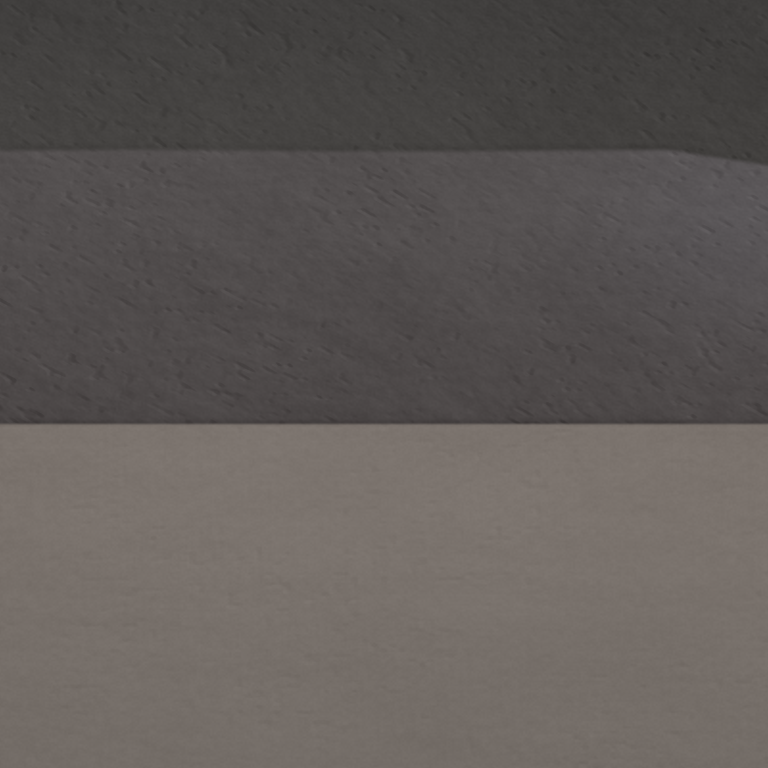
Write a Shadertoy shader that draws this texture.

```glsl
float hash(vec2 p) {
    return fract(sin(dot(p, vec2(127.1, 311.7))) * 43758.5453);
}

float valueNoise(vec2 p) {
    vec2 cell = floor(p);
    vec2 f = fract(p);
    f = f * f * (3.0 - 2.0 * f);
    float low = mix(hash(cell), hash(cell + vec2(1.0, 0.0)), f.x);
    float high = mix(hash(cell + vec2(0.0, 1.0)), hash(cell + vec2(1.0)), f.x);
    return mix(low, high, f.y);
}

// Layered noise centred on zero
float fbm(vec2 p, int octaves) {
    float sum = 0.0;
    float weight = 0.5;
    for (int i = 0; i < octaves; i++) {
        sum += weight * (valueNoise(p) - 0.5);
        p = mat2(1.6, 1.2, -1.2, 1.6) * p + 17.3;
        weight *= 0.55;
    }
    return sum;
}

vec2 rotate(vec2 p, float angle) {
    float c = cos(angle);
    float s = sin(angle);
    return vec2(c * p.x + s * p.y, c * p.y - s * p.x);
}

// Noise stretched along a direction
float streaks(vec2 p, float angle, vec2 frequency) {
    return fbm(rotate(p, angle) * frequency, 2);
}

// Sparse short marks, gathered in patches: dark pits and paler ridges
float scratches(vec2 p, float angle, vec2 frequency) {
    vec2 q = rotate(p, angle) * frequency;
    float patches = smoothstep(0.25, 0.75, valueNoise(p * 13.0 + 3.7));
    float pits = smoothstep(0.68, 0.95, valueNoise(q));
    float ridges = smoothstep(0.72, 0.95, valueNoise(q + vec2(0.3, 0.7)));
    return (0.35 + 0.65 * patches) * (0.6 * ridges - pits);
}

float glow(vec2 p, vec2 center, vec2 radius) {
    vec2 d = (p - center) / radius;
    return exp(-dot(d, d));
}

float line(float distanceToLine, float width) {
    float d = distanceToLine / width;
    return exp(-d * d);
}

// Lower border of the dark band, bending down at the right
float upperEdge(float x) {
    float bend = smoothstep(0.84, 0.92, x) * max(x - 0.865, 0.0);
    return 0.804 + 0.001 * sin(x * 9.0) - 0.145 * bend;
}

vec3 floorColor(vec2 p) {
    vec3 color = mix(vec3(0.455, 0.428, 0.406), vec3(0.480, 0.449, 0.426),
                     smoothstep(0.0, 0.42, p.y));
    color += 0.008 * glow(p, vec2(0.58, 0.36), vec2(0.40, 0.16));
    color += 0.018 * streaks(p, 0.0, vec2(5.0, 38.0));
    color += 0.016 * fbm(p * vec2(6.0, 9.0), 3);
    color += 0.024 * fbm(p * vec2(100.0, 170.0), 2);
    color += 0.012 * scratches(p, 0.0, vec2(80.0, 150.0));
    return color;
}

vec3 wallColor(vec2 p) {
    vec3 color = mix(vec3(0.304, 0.286, 0.285), vec3(0.325, 0.309, 0.309),
                     smoothstep(0.45, 0.80, p.y));
    color += vec3(0.026, 0.028, 0.036) * glow(p, vec2(0.98, 0.71), vec2(0.20, 0.14));
    color += 0.008 * glow(p, vec2(0.65, 0.75), vec2(0.30, 0.10));
    color += 0.026 * streaks(p, -0.45, vec2(11.0, 46.0));
    color += 0.042 * streaks(p, -0.50, vec2(85.0, 190.0));
    color += 0.034 * scratches(p, -0.50, vec2(75.0, 170.0));
    color += 0.020 * fbm(p * 8.0, 3);
    return color;
}

vec3 darkBandColor(vec2 p) {
    vec3 color = mix(vec3(0.270, 0.262, 0.255), vec3(0.256, 0.249, 0.244),
                     smoothstep(0.80, 1.0, p.y));
    color -= 0.012 * glow(p, vec2(1.0, 0.92), vec2(0.30, 0.15));
    color += 0.006 * glow(p, vec2(0.25, 0.87), vec2(0.25, 0.10));
    color += 0.018 * streaks(p, -0.65, vec2(14.0, 45.0));
    color += 0.038 * streaks(p, -0.65, vec2(90.0, 190.0));
    color += 0.030 * scratches(p, -0.65, vec2(75.0, 160.0));
    color += 0.018 * fbm(p * 7.0 + 5.0, 3);
    return color;
}

void mainImage(out vec4 fragColor, in vec2 fragCoord) {
    vec2 uv = fragCoord / iResolution.xy;
    float soft = max(0.0024, 1.0 / iResolution.y);
    float floorDistance = uv.y - 0.448;
    float bandDistance = uv.y - upperEdge(uv.x);
    // Three stacked surfaces
    vec3 color = mix(floorColor(uv), wallColor(uv), smoothstep(-soft, soft, floorDistance));
    color = mix(color, darkBandColor(uv), smoothstep(-1.6 * soft, 1.6 * soft, bandDistance));
    // Contact shadows and lit rims, broken up along the borders
    float wear = 0.5 + valueNoise(vec2(uv.x * 45.0, 2.5));
    color -= 0.030 * wear * line(floorDistance - 0.002, 0.0035);
    color -= 0.010 * line(floorDistance - 0.006, 0.014);
    color += 0.008 * wear * line(floorDistance + 0.005, 0.004);
    color -= 0.015 * wear * line(bandDistance - 0.003, 0.005);
    color += 0.007 * wear * line(bandDistance + 0.006, 0.005);
    // Fine grain on a fixed canvas grid
    color += 0.014 * (valueNoise(uv * 400.0) - 0.5);
    fragColor = vec4(clamp(color, 0.0, 1.0), 1.0);
}
```
